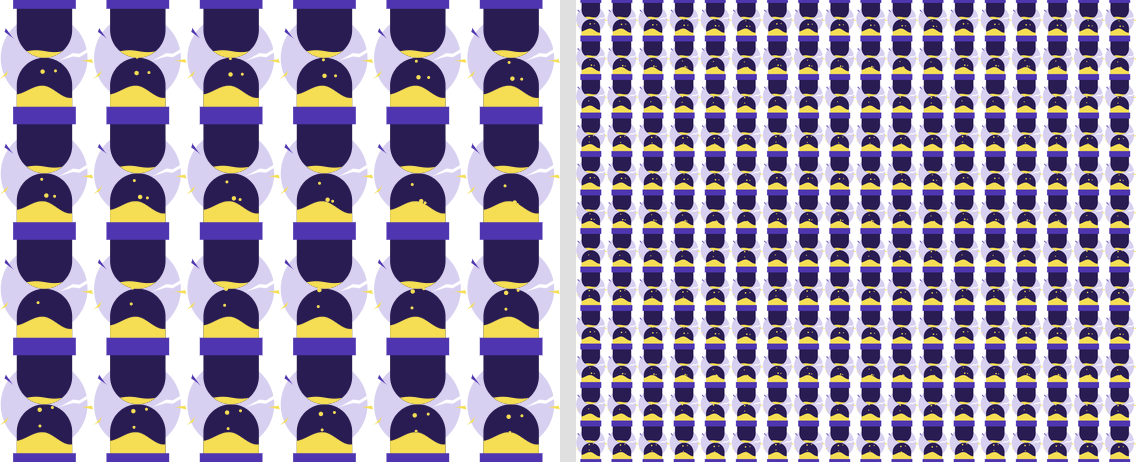
Left, the tile; right, the same tile 3 across and 3 down.
Give the GLSL for this pattern, as a Shadertoy shader.

```glsl
#define REPEATS vec2(6.0, 4.0)
#define CELL vec2(128.0, 158.0)
#define AXIS_X 61.0
#define WAIST_Y 79.0
#define BULB_RADIUS 38.0
#define CAP_HALF vec2(43.0, 12.0)
#define PAPER vec3(1.0)
#define LAVENDER vec3(0.845, 0.815, 0.94)
#define NIGHT vec3(0.16, 0.11, 0.32)
#define VIOLET vec3(0.31, 0.21, 0.69)
#define SAND vec3(0.96, 0.87, 0.33)

const float TAU = 6.2831853;

// Coverage of a shape from its signed distance in cell units
float fill(float d) {
    float pixel = CELL.y * REPEATS.y / iResolution.y;
    return clamp(0.5 - d / pixel, 0.0, 1.0);
}

float edge(vec2 p, vec2 a, vec2 b) {
    return dot(p - a, normalize(vec2(b.y - a.y, a.x - b.x)));
}

float triangle(vec2 p, vec2 a, vec2 b, vec2 c) {
    float winding = -sign(edge(c, a, b));
    return max(max(winding * edge(p, a, b), winding * edge(p, b, c)), winding * edge(p, c, a));
}

// Jagged wedge that opens to the right
float crack(vec2 p) {
    float x = p.x - 82.0;
    float middle = 82.5 - 0.42 * clamp(x, 0.0, 18.0)
                 + 0.11 * clamp(x - 18.0, 0.0, 9.0) - 0.6 * max(x - 27.0, 0.0);
    return 0.87 * (abs(p.y - middle) - 0.13 * min(x, 18.0));
}

// Heap with a crest left of a lower tail
float heapTop(float x) {
    float rise = mix(129.3, 117.3, smoothstep(20.0, 57.0, x));
    return rise + 16.7 * smoothstep(59.0, 96.0, x);
}

// Three grains, each a little further along its path in the next cell
float grains(vec2 p, float phase) {
    float late = fract(phase + 0.5);
    vec2 large = vec2(54.0 + 12.0 * smoothstep(0.15, 1.0, late), 75.0 + 46.0 * late);
    vec2 right = vec2(76.3 - 44.0 * (late - 0.57) * (late - 0.57), 70.0 + 54.0 * late);
    vec2 left = vec2(56.0 + 4.0 * cos(TAU * (phase - 0.05)), 76.5 + 43.0 * phase);
    float d = length(p - large) - 3.0;
    d = min(d, length(p - right) - 2.0);
    d = min(d, length(p - left) - 2.0);
    return max(d, 72.0 - p.y);
}

void mainImage(out vec4 fragColor, in vec2 fragCoord) {
    // Cells count from the top left, y pointing down
    vec2 uv = fragCoord / iResolution.xy;
    vec2 grid = vec2(uv.x, 1.0 - uv.y) * REPEATS;
    vec2 id = mod(floor(grid), REPEATS);
    vec2 p = fract(grid) * CELL;
    float x = p.x - AXIS_X;
    float phase = (id.y * REPEATS.x + id.x) / (REPEATS.x * REPEATS.y);

    // Disc, crack and splinters
    vec3 color = mix(PAPER, LAVENDER, fill(length(p - vec2(60.5, 79.5)) - 59.5));
    color = mix(color, PAPER, fill(crack(p)));
    float splinters = min(
        triangle(p, vec2(113.0, 83.0), vec2(126.0, 81.0), vec2(127.5, 86.0)),
        triangle(p, vec2(1.0, 107.0), vec2(11.0, 97.0), vec2(9.0, 103.0)));
    color = mix(color, SAND, fill(splinters));
    color = mix(color, VIOLET, fill(triangle(p, vec2(8.0, 38.7), vec2(17.0, 51.3), vec2(6.3, 43.6))));

    // Glass bulbs meeting at the waist
    float upper = length(vec2(x, max(p.y - WAIST_Y + BULB_RADIUS, 0.0))) - BULB_RADIUS;
    float lower = length(vec2(x, min(p.y - WAIST_Y - BULB_RADIUS, 0.0))) - BULB_RADIUS;
    color = mix(color, NIGHT, fill(min(upper, lower)));

    // Sand and falling grains
    float surface = 70.0 - 1.3 * sin(TAU * (p.x - 37.0) / 50.0);
    float sand = min(max(upper, surface - p.y), max(lower, 0.85 * (heapTop(p.x) - p.y)));
    color = mix(color, SAND, fill(min(sand, grains(p, phase))));

    // Cap shared by neighbouring rows
    vec2 cap = abs(vec2(x, min(p.y, CELL.y - p.y))) - CAP_HALF;
    color = mix(color, VIOLET, fill(max(cap.x, cap.y)));

    fragColor = vec4(color, 1.0);
}
```
